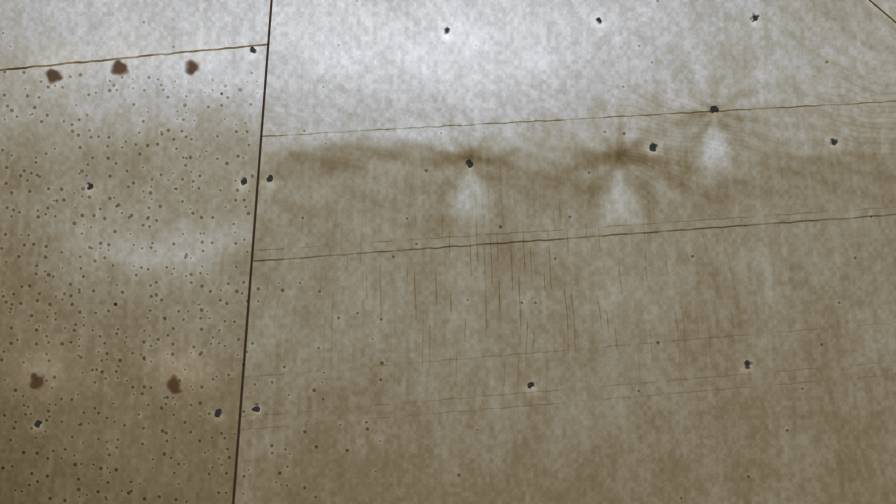
Reproduce this texture procedurally as a Shadertoy shader.

```glsl
// Weathered plywood sheets with seams, screws, knots, pits and a soft sheen from above.
#define SEAM_U -0.311
#define SEAM_WIDTH 0.002
#define GRAIN_FREQ 6.0
#define GRAIN_DEPTH 0.024
#define SPECKLE 0.17
#define PIT_CELLS 36.0
#define SCREW_RADIUS 0.0072
#define KNOT_RADIUS 0.016
#define CRACK_CELLS 85.0

const vec2 SCREWS[16] = vec2[16](
  vec2(.887, .938), vec2(1.19, .958), vec2(1.498, .965), vec2(.502, .9),
  vec2(.535, .646), vec2(.484, .641), vec2(.509, .19), vec2(1.053, .236),
  vec2(1.484, .278), vec2(1.655, .718), vec2(1.296, .708), vec2(.076, .16),
  vec2(.433, .18), vec2(.18, .63), vec2(.933, .675), vec2(1.417, .782));
const vec2 KNOTS[5] = vec2[5](vec2(.106, .85), vec2(.238, .866), vec2(.382, .866),
  vec2(.347, .237), vec2(.072, .243));
const vec2 DIMPLES[3] = vec2[3](vec2(.933, .69), vec2(1.229, .695), vec2(1.417, .782));

float hash(vec2 p) { return fract(sin(dot(p, vec2(127.1, 311.7))) * 43758.5453); }

float noise(vec2 p) {
  vec2 i = floor(p), f = fract(p);
  f *= f * (3. - 2. * f);
  return mix(mix(hash(i), hash(i + vec2(1, 0)), f.x),
             mix(hash(i + vec2(0, 1)), hash(i + 1.), f.x), f.y);
}

float fbm(vec2 p) {
  float sum = 0., amp = .5;
  for (int i = 0; i < 4; i++) { sum += amp * noise(p); p = p * 2.03 + 7.1; amp *= .5; }
  return sum;
}

float glow(vec2 d, vec2 r) { d /= r; return exp(-dot(d, d)); }
float stroke(float d, float w, float aa) { return 1. - smoothstep(w - aa, w + aa, abs(d)); }
float ramp(float x, float a, float b) { return clamp((x - a) / (b - a), 0., 1.); }

// Wood tone from shaded brown through grey to cool sheen
vec3 woodTone(float l) {
  vec3 c = mix(vec3(.2, .16, .1), vec3(.35, .31, .21), ramp(l, .2, .35));
  c = mix(c, vec3(.47, .42, .33), ramp(l, .35, .47));
  c = mix(c, vec3(.6, .59, .54), ramp(l, .47, .6));
  c = mix(c, vec3(.69), ramp(l, .6, .69));
  return mix(c, vec3(.9, .91, .93), ramp(l, .69, .9));
}

void mainImage(out vec4 fragColor, in vec2 fragCoord) {
  vec2 p = fragCoord / iResolution.y;
  float aa = .8 / iResolution.y;
  float u = (p.x - .85) / (1.245 - .245 * p.y); // boards fan out toward the viewer
  float left = smoothstep(aa, -aa, u - SEAM_U), right = 1. - left;
  float wave = fbm(p * vec2(5, 6)) - .47;

  // Broad light
  float l = .472 + .12 * p.y + .06 * smoothstep(.62, .88, p.y);
  l += .19 * glow(p - vec2(.82, .91), vec2(.42, .16)) + .05 * glow(p - vec2(.2, 1), vec2(.4, .1));
  l -= .05 * smoothstep(1.35, 1.78, p.x) * smoothstep(.3, .9, p.y) + .03 * smoothstep(.2, 0., p.x);
  vec2 q = p + vec2(0, .2 * wave);
  l += left * (.06 * glow(q - vec2(.4, .8), vec2(.28, .04)) + .08 * glow(q - vec2(.36, .53), vec2(.25, .04))
    - .04 * glow(p - vec2(.25, .7), vec2(.3, .06)) - .045 * smoothstep(.5, .1, p.y));
  l += right * (.07 * glow(p - vec2(.74, .73), vec2(.25, .03)) - .095 * glow(q - vec2(.72, .665), vec2(.25, .025))
    - .045 * glow(q - vec2(1.4, .64), vec2(.4, .04)));

  // Dimples: pinched grain, drooping dark wings and a pale patch below
  float upper = smoothstep(.55, .85, p.y);
  float field = u * GRAIN_FREQ + 3.4 * fbm(vec2(u * 3.5, p.y * 2.2)) + 7. * p.y * upper;
  float swirl = 7. * fbm(p * 11.);
  for (int i = 0; i < 3; i++) {
    vec2 d = p - DIMPLES[i];
    float r = length(d), ang = atan(abs(d.x), d.y);
    field += 1.5 * exp(-r * 8.) * d.y / (r + .03);
    l += .045 * sin(ang * 7. + swirl + r * 30.) * exp(-r * 9.) * smoothstep(0., .04, r);
    float arc = d.y + .02 + 2.6 * d.x * d.x + wave * .07;
    float leg = abs(d.x) - .025 + .25 * d.y + wave * .08;
    l -= .07 * glow(vec2(arc, d.x), vec2(.02, .11));
    l -= .045 * glow(vec2(leg, d.y + .09), vec2(.017, .06));
    l += .09 * glow(d + vec2(0, .08), vec2(.03, .045)) - .1 * glow(d, vec2(.017));
  }

  // Growth bands, fibres and speckle
  float thin = pow(.5 + .5 * sin(field * 19. + 3. * wave), 3.);
  float patchy = smoothstep(.35, .65, fbm(p * vec2(4, 5) + 9.));
  l += GRAIN_DEPTH * right * (.45 * sin(6.2832 * field) - (.35 + .85 * upper) * patchy * thin + .3);
  l += .07 * wave + .035 * (fbm(p * 17.) - .47);
  l += .032 * (noise(vec2(u * 130. + 2. * wave, p.y * 16.)) - .5);
  float sheen = smoothstep(.55, .75, l);
  l += SPECKLE * (.6 + .5 * sheen) * (fbm(p * vec2(125, 105)) - .47);

  // Drying cracks in short broken runs
  float strain = u * CRACK_CELLS + 1.2 * noise(p * vec2(4, 11)), column = floor(strain);
  float run = smoothstep(.58, .75, noise(vec2(column * 3.7, p.y * 17. + 20. * hash(vec2(column, 4)))));
  l -= .1 * right * run * stroke(fract(strain) - .5, .07, aa * CRACK_CELLS) * glow(p - vec2(1.02, .42), vec2(.42, .16));

  // Pits, thick on the left sheet and sparse beside the seam
  float density = mix(.07 * step(u, -.07) * step(p.y, .45), .27 * step(p.y, .86), left);
  for (int k = 0; k < 2; k++) {
    float cells = PIT_CELLS * (1. + .63 * float(k));
    vec2 cell = floor(p * cells), key = cell + 71. * float(k);
    vec2 d = p - (cell + .15 + .7 * vec2(hash(key), hash(key + 31.))) / cells;
    float size = mix(.0014, .0038, hash(key + 53.));
    l += step(hash(key + 17.), density) * (.04 * glow(d, vec2(.006)) - .19 * stroke(length(d), size, aa * 1.3));
  }

  // Seams, worn ruled lines and the far corner
  float dust = smoothstep(.1, .8, noise(vec2(p.x * 38., 3)));
  float y = p.y + .002 * (noise(vec2(p.x * 60., 8)) - .5), worn = right * (.4 + .6 * dust);
  l -= .2 * worn * stroke(y - .701 - .055 * p.x, .0012, aa);
  l -= .2 * worn * stroke(y - .4455 - .0723 * p.x, .0014, aa);
  l -= .07 * right * dust * stroke(y - .469 - .0675 * p.x, .0012, aa);
  for (int i = 0; i < 3; i++)
    l -= .05 * right * dust * stroke(y - .107 - .026 * float(i * i) - .084 * p.x, .0012, aa);
  l -= .34 * left * (.6 + .4 * dust) * stroke(y - .861 - .0957 * p.x, .0018, aa);
  l -= .3 * stroke(p.y - 1. + .85 * (p.x - 1.725), .002, aa);
  vec3 col = woodTone(l);
  col = mix(col, vec3(.17, .13, .09), .9 * stroke(u - SEAM_U, SEAM_WIDTH, aa));

  // Knots with pale collars
  for (int i = 0; i < 5; i++) {
    vec2 d = p - KNOTS[i];
    float r = length(d) + .012 * (noise(p * 90.) - .5);
    col += .08 * glow(d - vec2(.015, .03), vec2(.06, .045));
    col = mix(col, vec3(.27, .19, .13), .85 * smoothstep(KNOT_RADIUS + .004, KNOT_RADIUS - .008, r));
  }

  // Screw heads in chipped recesses
  for (int i = 0; i < 16; i++) {
    vec2 d = p - SCREWS[i];
    float r = length(d) + .007 * (noise(p * 160.) - .5);
    col += .12 * glow(d + vec2(0, .006), vec2(.013));
    col = mix(col, vec3(.14, .14, .15), .88 * smoothstep(SCREW_RADIUS + .002, SCREW_RADIUS - .003, r));
  }
  fragColor = vec4(clamp(col, 0., 1.), 1);
}
```
